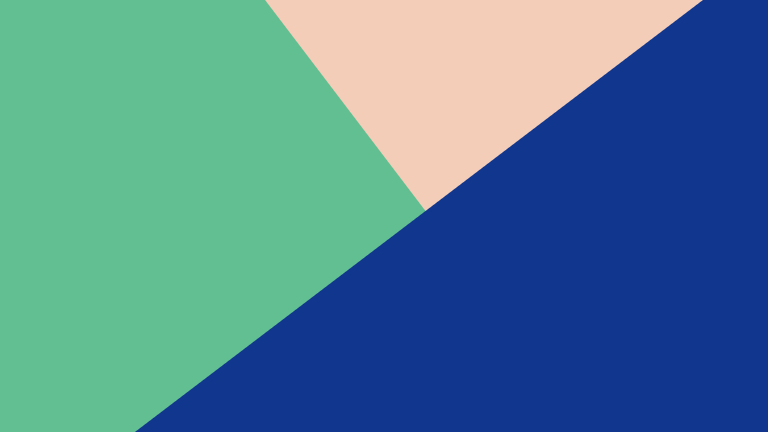
Give the GLSL for this background, as a WebGL 2 fragment shader.

```glsl
#version 300 es
precision highp float;
// Three flat colour fields: a blue lower right below a rising diagonal,
// and a green and a peach field above it, split by a perpendicular edge.
// Each field is a half-plane given by a signed distance, with smooth edges.

uniform vec2 u_resolution;
out vec4 outColor;

const vec3 GREEN = vec3(0.384, 0.749, 0.573);
const vec3 PEACH = vec3(0.953, 0.804, 0.722);
const vec3 BLUE  = vec3(0.067, 0.212, 0.557);

// Point where the three fields meet, in canvas heights from the centre
const vec2 JUNCTION = vec2(0.0961, 0.0116);
// Run and rise of the long diagonal
const vec2 DIAGONAL = vec2(568.0, 432.0);

// Signed distance to the line through origin; positive on the normal's side
float halfPlane(vec2 p, vec2 origin, vec2 normal) {
    return dot(p - origin, normal);
}

// Antialiased coverage, blended across about one pixel
float coverage(float dist, float pixel) {
    return clamp(dist / pixel + 0.5, 0.0, 1.0);
}

void main() {
    vec2 p = (gl_FragCoord.xy - 0.5 * u_resolution) / u_resolution.y;
    float pixel = 1.0 / u_resolution.y;

    vec2 along = normalize(DIAGONAL);
    vec2 below = vec2(along.y, -along.x);

    // Upper fields, split at a right angle to the diagonal
    float peachArea = coverage(halfPlane(p, JUNCTION, along), pixel);
    vec3 color = mix(GREEN, PEACH, peachArea);

    // Lower field covers both
    float blueArea = coverage(halfPlane(p, JUNCTION, below), pixel);
    color = mix(color, BLUE, blueArea);

    outColor = vec4(color, 1.0);
}
```
